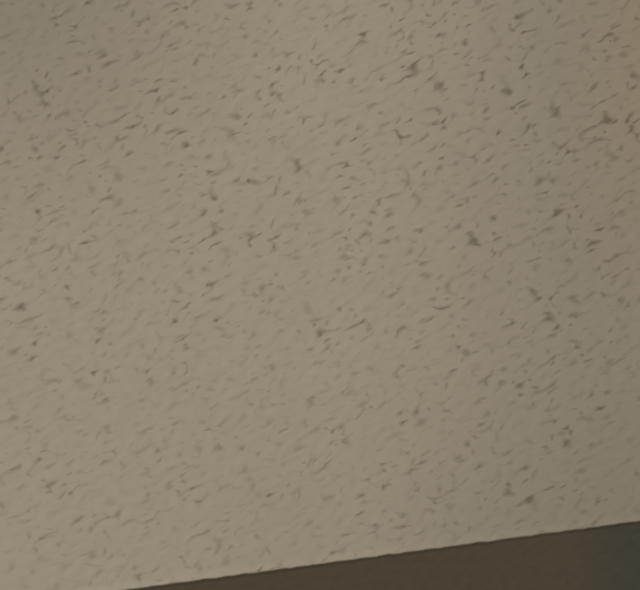
Write a Shadertoy shader that draws this texture.

```glsl
// Rough plaster wall in dim warm light, pitted with small slanted dark flecks,
// above a dark sloping base. Stretched gradient noise gives soft flecks with
// darker cores, gathered in clusters; broad gradients supply the uneven light.

const vec3 PLASTER = vec3(0.588, 0.545, 0.472);
const vec3 FLECK = vec3(0.300, 0.270, 0.215);
const vec3 BASE_BOARD = vec3(0.288, 0.255, 0.205);
const float SLANT = 0.50;        // fleck direction in radians
const float EDGE_SLOPE = 0.134;  // rise of the lower edge
const float EDGE_START = 0.21;   // where the edge leaves the bottom

// Unit gradient vector chosen by an integer hash of the cell
vec2 cellGradient(vec2 cell) {
    uvec2 q = uvec2(ivec2(cell)) * uvec2(1597u, 3571u);
    uint h = (q.x ^ (q.y << 7)) * 747796u + 2891u;
    h = (h ^ (h >> 15)) * 277803u;
    h = (h ^ (h >> 13)) * 668265u;
    float angle = float((h >> 8) & 65535u) / 65536.0 * 6.28319;
    return vec2(cos(angle), sin(angle));
}

float gradientNoise(vec2 p) {
    vec2 i = floor(p), f = fract(p);
    vec2 u = f * f * f * (f * (f * 6.0 - 15.0) + 10.0);
    vec2 e = vec2(1.0, 0.0);
    float a = dot(cellGradient(i), f);
    float b = dot(cellGradient(i + e.xy), f - e.xy);
    float c = dot(cellGradient(i + e.yx), f - e.yx);
    float d = dot(cellGradient(i + e.xx), f - e.xx);
    return mix(mix(a, b, u.x), mix(c, d, u.x), u.y);
}

float fbm(vec2 p) {
    float sum = 0.0, gain = 0.6;
    for (int k = 0; k < 3; k++) {
        sum += gain * gradientNoise(p);
        p = p * 2.03 + 17.3;
        gain *= 0.5;
    }
    return sum;
}

vec2 rotate(vec2 p, float angle) {
    float c = cos(angle), s = sin(angle);
    return vec2(c * p.x + s * p.y, c * p.y - s * p.x);
}

// Bends the grain so that neighbouring flecks differ in direction
vec2 bend(vec2 p) {
    vec2 wave = vec2(gradientNoise(p * 26.0), gradientNoise(p * 26.0 + 51.7));
    vec2 crumble = vec2(gradientNoise(p * 75.0 + 5.0), gradientNoise(p * 75.0 + 33.0));
    return p + 0.007 * wave + 0.0018 * crumble;
}

// Soft slanted fleck whose core is darker than its rim
float fleck(vec2 grain, vec2 frequency, float threshold) {
    float depth = max(gradientNoise(grain * frequency) - threshold, 0.0);
    return depth * (0.55 + 3.0 * depth);
}

// Soft relief lit from the upper left
float relief(vec2 grain, vec2 frequency) {
    vec2 q = grain * frequency;
    return gradientNoise(q + vec2(-0.12, 0.3)) - gradientNoise(q);
}

// Broad brightness: darker at the right, the top left and low down
float wallLight(vec2 p, float aspect) {
    float right = smoothstep(0.5, 1.0, p.x / aspect);
    float corner = smoothstep(0.55, 0.0, length(p - vec2(0.0, 1.05)));
    float low = smoothstep(0.45, 0.0, p.y) * smoothstep(0.1, 0.8, p.x);
    return 1.0 - 0.105 * right - 0.10 * corner - 0.045 * low;
}

vec3 wall(vec2 p, float aspect) {
    vec2 grain = rotate(bend(p), SLANT);
    float patches = fbm(p * 7.0 + 3.0);
    float clusters = smoothstep(-0.35, 0.45, gradientNoise(p * 21.0 + 6.0) + 0.4 * patches);
    float density = 0.60 + 0.30 * smoothstep(0.1, 0.9, p.y) + 0.2 * smoothstep(0.4, 1.0, p.x);
    density *= 0.3 + 0.9 * clusters;

    float broad = fleck(grain + 4.0, vec2(40.0, 80.0), 0.08);
    float small = fleck(grain + 9.0, vec2(62.0, 108.0), 0.16);

    vec3 color = PLASTER * wallLight(p, aspect);
    color *= 1.0 + 0.015 * patches + 0.03 * relief(grain, vec2(40.0, 74.0));
    float warmth = smoothstep(0.85, 1.0, p.x / aspect) * smoothstep(0.4, 0.9, p.y);
    color *= mix(vec3(1.0), vec3(1.02, 0.995, 0.97), warmth);

    float cover = density * (0.45 * broad + 0.65 * small);
    return mix(color, FLECK, clamp(cover, 0.0, 0.5));
}

vec3 baseBoard(vec2 p, float aspect) {
    float grain = fbm(rotate(p, SLANT) * vec2(45.0, 80.0));
    float cool = smoothstep(0.85, 1.0, p.x / aspect);
    vec3 color = BASE_BOARD * (1.0 + 0.08 * grain);
    return color * mix(vec3(1.0), vec3(0.88, 0.94, 0.97), cool);
}

void mainImage(out vec4 fragColor, in vec2 fragCoord) {
    vec2 p = fragCoord / iResolution.y;
    float aspect = iResolution.x / iResolution.y;

    // Slightly ragged lower edge with a faint pale lip and a dark seam
    float edge = p.y - EDGE_SLOPE * (p.x * 1.085 / aspect - EDGE_START);
    edge += 0.0025 * fbm(vec2(p.x * 45.0, 2.0));
    float soft = max(0.0025, 1.0 / iResolution.y);
    float lip = smoothstep(0.0, 0.005, edge) * smoothstep(0.018, 0.005, edge);
    float seam = smoothstep(0.005, 0.0, abs(edge + 0.003));

    vec3 plaster = wall(p, aspect) * (1.0 + 0.03 * lip);
    vec3 board = baseBoard(p, aspect) * (1.0 - 0.12 * seam);
    fragColor = vec4(mix(board, plaster, smoothstep(-soft, soft, edge)), 1.0);
}
```
